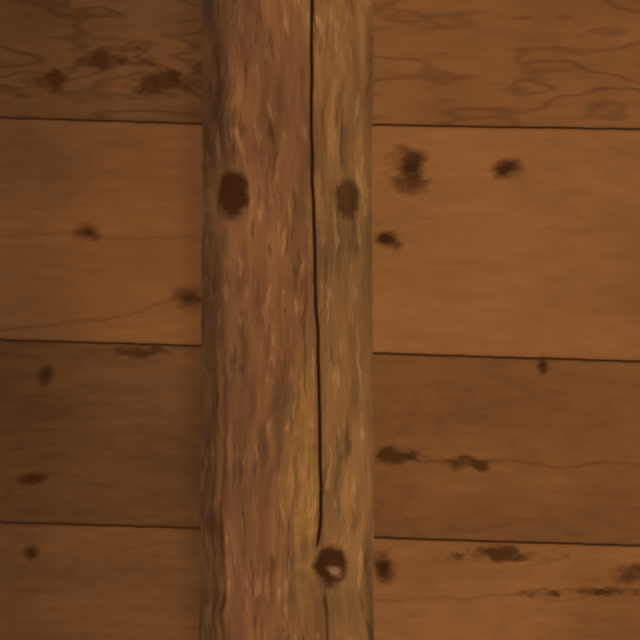
Give the GLSL for this texture, as a Shadertoy shader.

```glsl
// A weathered log post with a long crack stands before planked timber walls.
// Planks and post are tinted by stretched value noise; knots, seams and
// cracks are soft distance masks laid over that grain.

const vec3 PLANK = vec3(0.50, 0.31, 0.16);
const vec3 POST_RED = vec3(0.46, 0.29, 0.165);
const vec3 POST_GOLD = vec3(0.50, 0.335, 0.18);
const vec3 DARK = vec3(0.19, 0.095, 0.035);

// Each entry: centre, radii.
const vec4 KNOTS[10] = vec4[10](
    vec4(0.641, 0.737, 0.032, 0.038), vec4(0.794, 0.736, 0.027, 0.020),
    vec4(0.605, 0.625, 0.025, 0.017), vec4(0.297, 0.534, 0.035, 0.018),
    vec4(0.137, 0.637, 0.023, 0.014), vec4(0.848, 0.430, 0.012, 0.015),
    vec4(0.599, 0.115, 0.021, 0.028), vec4(0.072, 0.414, 0.014, 0.018),
    vec4(0.048, 0.138, 0.015, 0.014), vec4(0.050, 0.252, 0.026, 0.012));
const vec4 STREAKS[9] = vec4[9](
    vec4(0.780, 0.131, 0.070, 0.014), vec4(0.735, 0.273, 0.034, 0.012),
    vec4(0.610, 0.288, 0.045, 0.015), vec4(0.940, 0.075, 0.100, 0.008),
    vec4(0.985, 0.101, 0.035, 0.013), vec4(0.170, 0.908, 0.080, 0.020),
    vec4(0.270, 0.875, 0.070, 0.022), vec4(0.075, 0.876, 0.045, 0.017),
    vec4(0.220, 0.447, 0.050, 0.010));

float hash(vec2 p) {
    return fract(sin(dot(p, vec2(127.1, 311.7))) * 43758.55);
}

float noise(vec2 p) {
    vec2 i = floor(p), f = fract(p);
    f = f * f * (3.0 - 2.0 * f);
    return mix(mix(hash(i), hash(i + vec2(1, 0)), f.x),
               mix(hash(i + vec2(0, 1)), hash(i + vec2(1, 1)), f.x), f.y);
}

float fbm(vec2 p) {
    float sum = 0.0, amp = 0.53;
    for (int i = 0; i < 4; i++) {
        sum += amp * noise(p);
        p = p * 2.03 + 17.3;
        amp *= 0.5;
    }
    return sum;
}

float line(float d, float halfWidth, float soft) {
    return 1.0 - smoothstep(halfWidth - soft, halfWidth + soft, abs(d));
}

float knot(vec2 p, vec4 k, float rough) {
    float wobble = (fbm(p * vec2(45.0, 70.0)) - 0.5) * rough;
    return 1.0 - smoothstep(0.1, 1.25, length((p - k.xy) / k.zw) + wobble);
}

vec3 planks(vec2 p, float soft) {
    bool isLeft = p.x < 0.45;
    vec3 seams = isLeft ? vec3(0.816, 0.469, 0.184) - 0.030 * p.x
                        : vec3(0.805, 0.448, 0.160) - vec3(0.017, 0.031, 0.031) * (p.x - 0.586);
    vec4 tones = isLeft ? vec4(0.78, 0.88, 0.73, 0.80) : vec4(0.93, 1.02, 0.90, 0.98);
    int row = int(dot(step(vec3(p.y), seams), vec3(1.0)));

    // Grain: broad mottling, fine streaks and contour figure.
    vec2 q = p + vec2(0.0, float(row) * 3.7 + (isLeft ? 0.0 : 9.1));
    float shade = tones[row] + 0.22 * (fbm(q * vec2(4.0, 9.0)) - 0.5);
    shade += 0.10 * (fbm(q * vec2(22.0, 95.0)) - 0.5);
    float rings = abs(fract(fbm(q * vec2(4.0, 13.0)) * 6.0) - 0.5);
    shade -= vec4(0.12, 0.015, 0.035, 0.03)[row] * (1.0 - smoothstep(0.0, 0.28, rings));
    shade *= 0.90 + 0.12 * smoothstep(0.0, 0.2, p.x);
    shade *= 1.0 - 0.13 * (1.0 - smoothstep(0.0, 0.05, 0.316 - p.x)) * float(isLeft);
    vec3 col = PLANK * shade;

    // Long wandering veins.
    float wave = 0.020 * (fbm(vec2(p.x * 18.0, 4.0)) - 0.5);
    float vein = isLeft ? line(p.y - 0.485 - 0.7 * p.x * p.x - wave, 0.001, 0.005)
                        : line(p.y - 0.282 + 0.03 * (p.x - 0.6) - wave, 0.001, 0.005);
    vein += 0.6 * line(p.y - (isLeft ? 0.632 : 0.066) - wave, 0.001, 0.004);
    col = mix(col, DARK, 0.30 * min(vein, 1.0));

    for (int i = 0; i < 10; i++) col = mix(col, DARK, 0.85 * knot(p, KNOTS[i], 1.0));
    for (int i = 0; i < 9; i++) col = mix(col, DARK, 0.66 * knot(p, STREAKS[i], 2.2));

    for (int i = 0; i < 3; i++) {
        float d = p.y - seams[i] + 0.001 * (noise(vec2(p.x * 50.0, 3.0)) - 0.5);
        col *= 1.0 - 0.15 * line(d, 0.002, 0.007);
        col = mix(col, DARK, 0.85 * line(d, 0.0015, soft));
    }
    return col;
}

float crackX(float y) {
    float x = mix(0.501, 0.487, smoothstep(0.25, 0.82, y));
    return x - 0.007 * (1.0 - smoothstep(0.13, 0.20, y)) + 0.002 * (noise(vec2(y * 25.0, 2.0)) - 0.5);
}

vec3 post(vec2 p, float t, float soft) {
    float crack = p.x - crackX(p.y);
    vec2 q = p + vec2(0.026 * (fbm(p * vec2(9.0, 10.0)) - 0.5), 0.0);
    float fibre = fbm(q * vec2(85.0, 13.0));
    float gold = max(smoothstep(-0.03, 0.03, crack), 0.8 * smoothstep(0.65, 0.2, p.y) * smoothstep(0.3, 0.65, t));
    vec3 col = mix(POST_RED, POST_GOLD, gold);
    col *= 1.0 + 0.42 * (fibre - 0.5) + 0.32 * (fbm(q * vec2(18.0, 5.0)) - 0.5);
    col += vec3(0.10, 0.08, 0.06) * smoothstep(0.57, 0.85, fbm(q * vec2(105.0, 24.0) + 8.0));
    col *= 1.0 - 0.24 * smoothstep(0.57, 0.85, fbm(q * vec2(110.0, 16.0) + 31.0));
    col += vec3(0.08, 0.06, 0.015) * knot(p, vec4(0.475, 0.26, 0.035, 0.16), 0.8);

    // Rounded sides and the split along the shaded edge.
    col *= mix(0.66, 1.0, smoothstep(0.04, 0.20, t + 0.08 * (fibre - 0.5)));
    col *= 1.0 - 0.15 * smoothstep(0.92, 1.0, t);
    float split = line(q.x - 0.346 - 0.012 * (p.y - 0.2), 0.002, 0.005);
    split += 0.8 * line(q.x - 0.331, 0.001, 0.004);
    col = mix(col, DARK, 0.6 * min(split, 1.0) * smoothstep(0.60, 0.20, p.y));

    // Knots, with a pale rim around each.
    vec4 spots[3] = vec4[3](vec4(0.363, 0.693, 0.029, 0.044),
        vec4(0.544, 0.691, 0.024, 0.037), vec4(0.517, 0.115, 0.029, 0.038));
    for (int i = 0; i < 3; i++) {
        float rim = knot(p, spots[i] * vec4(1, 1, 1.6, 1.5), 0.9);
        col += vec3(0.07, 0.05, 0.03) * rim;
        float core = smoothstep(0.0, 0.65, knot(p, spots[i], 0.6));
        col = mix(col, DARK, (i == 1 ? 0.62 : 0.86) * core);
    }
    col += vec3(0.30, 0.24, 0.20) * knot(p, vec4(0.522, 0.105, 0.013, 0.012), 2.0);

    float open = smoothstep(0.135, 0.16, p.y);
    col *= 1.0 - 0.18 * line(crack, 0.003, 0.007) * open;
    col = mix(col, DARK * 0.75, 0.92 * open * line(crack, 0.0023, soft * 1.2));
    float tail = line(p.x - 0.508 - 0.05 * (0.08 - p.y), 0.0015, 0.003);
    return mix(col, DARK, 0.6 * tail * (1.0 - smoothstep(0.06, 0.09, p.y)));
}

void mainImage(out vec4 fragColor, in vec2 fragCoord) {
    vec2 p = fragCoord / iResolution.xy;
    float soft = max(0.0018, 1.0 / iResolution.y);
    float ripple = 0.006 * (fbm(vec2(p.y * 14.0, 6.0)) - 0.5);
    float leftEdge = 0.311 + 0.006 * p.y + ripple;
    float rightEdge = 0.584 - 0.002 * p.y - ripple;
    float t = (p.x - leftEdge) / (rightEdge - leftEdge);
    float edge = 0.003;
    float inside = smoothstep(-edge, edge, p.x - leftEdge) * smoothstep(-edge, edge, rightEdge - p.x);
    fragColor = vec4(mix(planks(p, soft), post(p, t, soft), inside), 1.0);
}
```
